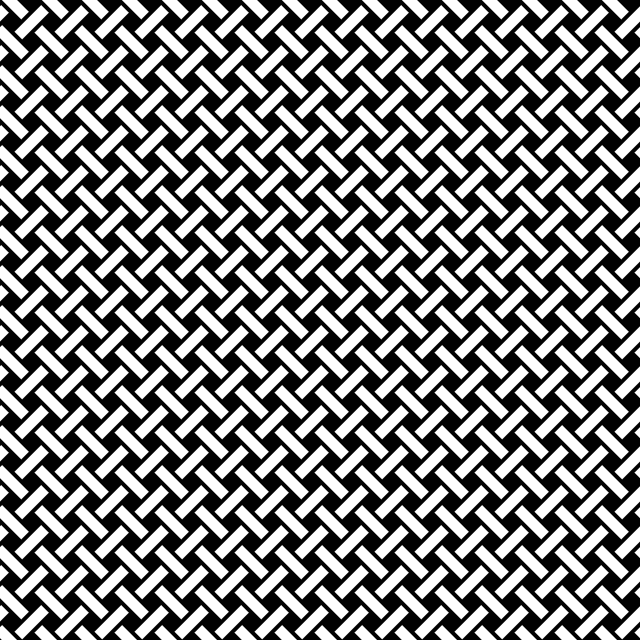
Give the GLSL for this pattern, as a Shadertoy shader.

```glsl
// Diagonal basket weave: white bars on black, alternating between two slants.
// Each of the 16 x 16 cells holds one falling bar and, half a cell away in
// both directions, one rising bar; both are box distances in wrapped cells.

// Signed distance to a box centred on the origin
float boxDistance(vec2 p, vec2 halfSize) {
    vec2 d = abs(p) - halfSize;
    return length(max(d, 0.0)) + min(max(d.x, d.y), 0.0);
}

// Distance to a bar repeated once per cell; slant is 1.0 rising, -1.0 falling
float barDistance(vec2 p, float slant) {
    vec2 cell = fract(p + 0.5) - 0.5;
    vec2 along = vec2(1.0, slant) * sqrt(0.5);
    vec2 across = vec2(-along.y, along.x);
    return boxDistance(vec2(dot(cell, along), dot(cell, across)), vec2(0.4725, 0.135));
}

void mainImage(out vec4 fragColor, in vec2 fragCoord) {
    // Cell units, shifted so that a falling bar sits at the origin
    vec2 p = fragCoord / iResolution.xy * 16.0 - vec2(0.292, 0.944);
    float pixel = 16.0 / min(iResolution.x, iResolution.y);

    // Nearest bar of either slant
    float weave = min(barDistance(p, -1.0), barDistance(p - 0.5, 1.0));

    // Edge smoothed over about one pixel
    float white = 1.0 - smoothstep(-0.65 * pixel, 0.65 * pixel, weave);
    fragColor = vec4(mix(vec3(0.005), vec3(1.0), white), 1.0);
}
```
